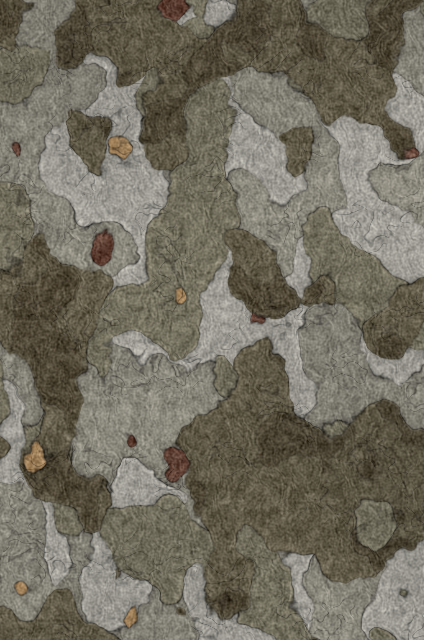
A WebGL 2 fragment shader for this texture:

```glsl
#version 300 es
precision highp float;
precision highp int;
// Flaking plane-tree bark: overlapping camouflage plates in pale grey, olive and brown.
// Each plate layer is thresholded gradient noise turned into an approximate distance,
// then given a rim, a dark outline and a cast shadow; flakes, cracks and grain follow.

uniform vec2 u_resolution;
out vec4 fragColor;

const vec3 BASE = vec3(0.525, 0.515, 0.470);
const vec3 PALE = vec3(0.610, 0.602, 0.573);
const vec3 OLIVE = vec3(0.440, 0.424, 0.358);
const vec3 BROWN = vec3(0.372, 0.346, 0.276);
const vec3 UMBER = vec3(0.305, 0.273, 0.208);
const vec3 TAN = vec3(0.600, 0.485, 0.340);
const vec3 RUST = vec3(0.350, 0.235, 0.190);

// Integer hash of a lattice point, two values in 0..1
vec2 hash2(vec2 cell) {
  uvec2 v = uvec2(ivec2(cell)) * 1664525u + 1013904223u;
  v.x += v.y * 1664525u;
  v.y += v.x * 1664525u;
  v ^= v >> 16u;
  v.x += v.y * 1664525u;
  v.y += v.x * 1664525u;
  v ^= v >> 16u;
  return vec2(v & 65535u) / 65535.0;
}

float cornerSlope(vec2 cell, vec2 corner, vec2 f) {
  return dot(hash2(cell + corner) * 2.0 - 1.0, f - corner);
}

// Gradient noise, roughly -0.6..0.6
float noise(vec2 p) {
  vec2 i = floor(p), f = p - i;
  vec2 w = f * f * f * (f * (f * 6.0 - 15.0) + 10.0);
  float low = mix(cornerSlope(i, vec2(0, 0), f), cornerSlope(i, vec2(1, 0), f), w.x);
  float high = mix(cornerSlope(i, vec2(0, 1), f), cornerSlope(i, vec2(1, 1), f), w.x);
  return mix(low, high, w.y);
}

vec2 noise2(vec2 p) {
  return vec2(noise(p), noise(p + vec2(37.3, 91.7)));
}

// Two rotated octaves give rounded, lobed plates
float plateField(vec2 p) {
  return noise(p) + 0.5 * noise(mat2(1.6, 1.2, -1.2, 1.6) * p + 17.4);
}

// Approximate distance to the plate outline, positive inside
float plateDistance(vec2 p, vec2 scale, vec2 seed, float threshold) {
  const float STEP = 0.002;
  float f = plateField(p * scale + seed);
  float fx = plateField((p + vec2(STEP, 0)) * scale + seed);
  float fy = plateField((p + vec2(0, STEP)) * scale + seed);
  return (f - threshold) / max(length(vec2(fx, fy) - f) / STEP, 0.8);
}

float ridge(float d, float width) {
  return exp(-d * d / (width * width));
}

// Lays one plate over what is beneath it
vec3 layPlate(vec3 under, vec3 tint, float d, float relief, float aa) {
  under *= 1.0 - 0.16 * relief * exp(-max(-d, 0.0) / 0.004);
  vec3 c = mix(under, tint, smoothstep(-aa, aa, d));
  c *= 1.0 + 0.10 * relief * ridge(d - 0.005, 0.003);
  return c * (1.0 - 0.30 * relief * ridge(d, 0.0016));
}

// Scattered rounded flakes, one candidate per grid cell
vec3 layFlakes(vec3 under, vec2 p, float size, float chance, vec2 radii,
               vec3 tintA, vec3 tintB, vec2 seed, float aa) {
  vec2 home = floor(p / size);
  float best = -1.0;
  vec3 tint = tintA;
  for (int y = -1; y <= 1; y++) {
    for (int x = -1; x <= 1; x++) {
      vec2 cell = home + vec2(x, y);
      vec2 place = hash2(cell + seed), trait = hash2(cell + seed + 211.0);
      vec2 offset = p - (cell + 0.2 + 0.6 * place) * size;
      float radius = mix(radii.x, radii.y, trait.y);
      float d = radius - length(offset * vec2(1.1, 0.85));
      if (trait.x < chance && d > best) {
        best = d;
        tint = trait.x < 0.55 * chance ? tintA : tintB;
      }
    }
  }
  return layPlate(under, tint, best, 0.9, aa);
}

void main() {
  vec2 p = gl_FragCoord.xy / u_resolution.y;
  float aa = 0.8 / u_resolution.y;

  // Ragged outlines from a two-scale warp
  vec2 q = p + 0.022 * noise2(p * 24.0) + 0.007 * noise2(p * 72.0);
  float relief = clamp(0.75 + 1.6 * noise(p * 19.0 + 5.0), 0.25, 1.2);

  // Plates, from the oldest surface to the darkest bark
  vec3 c = BASE * (1.0 + 0.12 * noise(p * 5.0 + 60.0));
  float pale = plateDistance(q, vec2(5.6, 4.4), vec2(11.3, 47.1), 0.0);
  c = layPlate(c, PALE, pale, relief, aa);
  float olive = plateDistance(q, vec2(6.4, 4.8), vec2(83.6, 21.9), 0.10);
  c = layPlate(c, OLIVE, olive, relief, aa);
  float brown = plateDistance(q, vec2(5.8, 4.3), vec2(140.2, 66.5), 0.07);
  c = layPlate(c, BROWN, brown, relief, aa);
  float umber = plateDistance(q, vec2(7.5, 6.0), vec2(31.7, 160.4), 0.06);
  c = layPlate(c, UMBER, min(umber, brown - 0.004), 0.45 * relief, 3.0 * aa);

  // Loose flakes: a few large pale ones, more small tan and rust ones
  c = layFlakes(c, q, 0.24, 0.20, vec2(0.024, 0.048), PALE, OLIVE, vec2(305.0, 9.0), aa);
  c = layFlakes(c, q, 0.115, 0.26, vec2(0.007, 0.021), TAN, RUST, vec2(57.0, 402.0), aa);

  // Wandering hairline cracks, broken into short runs
  float mottle = noise(p * 44.0 + 8.0);
  float vein = noise(q * vec2(36.0, 54.0) + 0.6 * mottle + 90.0);
  float run = smoothstep(0.02, 0.2, noise(p * 13.0 + 33.0));
  c *= 1.0 - 0.24 * run * (1.0 - smoothstep(0.0, 0.06, abs(vein)));

  // Upright fibres, specks and broad light
  float fibre = noise(vec2(q.x * 200.0 + q.y * 25.0, q.y * 90.0));
  float speck = noise(p * 250.0 + 14.0);
  float grain = 0.17 * fibre + 0.15 * speck + 0.10 * mottle;
  c += grain * vec3(1.0, 0.99, 0.95);
  c *= 1.0 + 0.14 * noise(p * 2.6 + 71.0);
  fragColor = vec4(clamp(c, 0.0, 1.0), 1.0);
}
```
